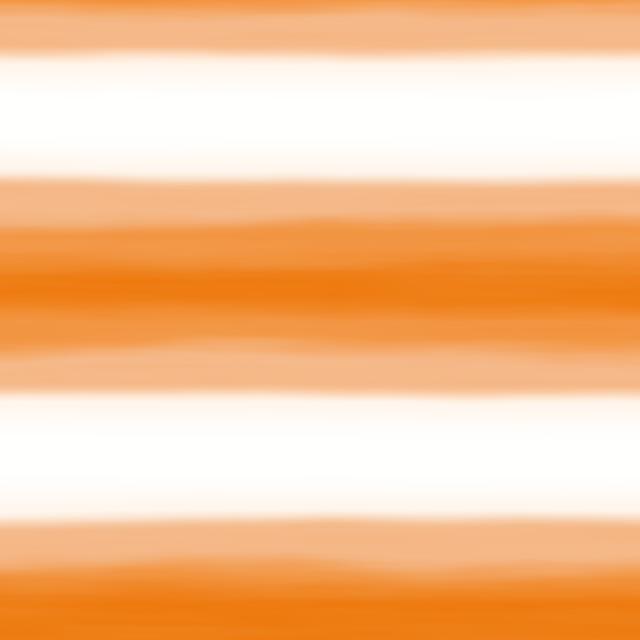
A WebGL 1 fragment shader for this background:

```glsl
precision highp float;

uniform vec2 u_resolution;

const vec3 WHITE = vec3(1.0, 1.0, 0.998);
const vec3 CREAM = vec3(1.0, 0.955, 0.91);
const vec3 PEACH = vec3(0.96, 0.72, 0.53);
const vec3 AMBER = vec3(0.95, 0.59, 0.27);
const vec3 ORANGE = vec3(0.935, 0.49, 0.08);

const float BAND_CENTRE = 0.4485;
const float BAND_SPACING = 0.5175;

float hash(vec2 p) {
  vec3 q = fract(vec3(p.xyx) * 0.1031);
  q += dot(q, q.yzx + 33.33);
  return fract((q.x + q.y) * q.z);
}

float valueNoise(vec2 p) {
  vec2 cell = floor(p);
  vec2 f = fract(p);
  f = f * f * (3.0 - 2.0 * f);
  float low = mix(hash(cell), hash(cell + vec2(1.0, 0.0)), f.x);
  float high = mix(hash(cell + vec2(0.0, 1.0)), hash(cell + vec2(1.0)), f.x);
  return mix(low, high, f.y);
}

// Layered noise, centred on zero
float fbm(vec2 p) {
  float sum = 0.0;
  float amplitude = 0.5;
  for (int i = 0; i < 4; i++) {
    sum += amplitude * (valueNoise(p) - 0.5);
    p = p * 2.03 + 17.3;
    amplitude *= 0.5;
  }
  return sum;
}

// Edge drift: broad waves plus fine horizontal brush streaks
float wander(vec2 p, float seed, float amount) {
  float waves = fbm(p * vec2(2.6, 7.0) + seed);
  float streaks = fbm(p * vec2(3.0, 55.0) + seed * 1.7);
  return amount * (waves + 0.35 * streaks);
}

// Soft coverage of a horizontal stripe
float stripe(float offset, float halfWidth, float softness) {
  return 1.0 - smoothstep(-softness, softness, abs(offset) - halfWidth);
}

// One dyed band: cream halo, peach rim, amber body, orange core
vec3 paintBand(vec3 color, vec2 p, float index) {
  float outerness = abs(index);
  float offset = p.y - BAND_CENTRE - BAND_SPACING * index;
  float seed = 23.0 + 11.0 * index;

  float rim = 0.167 - 0.0135 * outerness;
  float body = 0.102 - 0.024 * outerness;
  float core = 0.040 + 0.012 * outerness;

  float rimOffset = offset + wander(p, seed, 0.014);
  float bodyOffset = offset + wander(p, seed + 5.0, 0.046);
  float coreOffset = offset + wander(p, seed + 9.0, 0.036);

  color = mix(color, CREAM, stripe(rimOffset, rim + 0.035, 0.045));
  color = mix(color, PEACH, stripe(rimOffset, rim, 0.017));
  color = mix(color, AMBER, stripe(bodyOffset, body, 0.022));
  return mix(color, ORANGE, stripe(coreOffset, core, 0.028));
}

void main() {
  vec2 p = gl_FragCoord.xy / u_resolution;
  p.y = 1.0 - p.y;

  vec3 color = WHITE;
  for (int i = -1; i <= 1; i++) {
    color = paintBand(color, p, float(i));
  }

  // Faint uneven pigment, strongest where the dye is present
  float pigment = fbm(p * vec2(4.0, 70.0) + 41.0);
  color += pigment * 0.10 * (WHITE - color) * vec3(0.3, 1.0, 1.0);

  gl_FragColor = vec4(clamp(color, 0.0, 1.0), 1.0);
}
```
